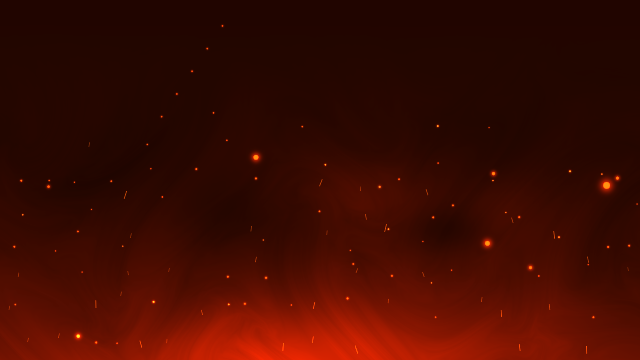
Reproduce this background procedurally as a Shadertoy shader.

```glsl
// Glowing embers and sparks rising through dark red smoke above a hidden fire.

// All lengths are in canvas heights.
const vec3  FIRE_TINT    = vec3(1.0, 0.162, 0.006);
const vec3  HALO_COLOR   = vec3(1.0, 0.17, 0.01);
const vec3  ORANGE_CORE  = vec3(1.0, 0.42, 0.06);
const vec3  YELLOW_CORE  = vec3(1.0, 0.78, 0.18);
const float BASE_HEAT    = 0.115;
const float FLOOR_HEAT   = 0.29;
const float FLOOR_FADE   = 3.1;
const float SMOKE_AMOUNT = 0.30;
const float DOT_CELL     = 0.095;
const float STREAK_CELL  = 0.105;
const float EMBER_CELL   = 0.31;

vec4 hash4(vec2 cell) {
    vec4 q = fract(cell.xyxy * vec4(0.1031, 0.1030, 0.0973, 0.1099));
    q += dot(q, q.wzxy + 33.33);
    return fract((q.xxyz + q.yzzw) * q.zywx);
}

// Soft elliptical patch of the given half size.
float patchAt(vec2 p, vec2 center, vec2 size) {
    vec2 q = (p - center) / size;
    return exp(-dot(q, q));
}

// Layered, warped sines, about -1 to 1.
float smoke(vec2 p) {
    mat2 turn = mat2(0.8, 0.6, -0.6, 0.8);
    float sum = 0.0, weight = 0.5;
    p *= 5.0;
    for (int i = 0; i < 7; i++) {
        p += 0.7 * sin(p.yx * 1.3 + float(i) * 1.9);
        sum += weight * sin(p.x + 0.7) * cos(p.y * 1.15 - 0.4);
        p = turn * p * 1.75 + 2.3;
        weight *= 0.62;
    }
    return sum;
}

float heatAt(vec2 p) {
    float heat = BASE_HEAT + FLOOR_HEAT * exp(-p.y * FLOOR_FADE);

    // Fire below the lower edge
    heat += 0.46 * patchAt(p, vec2(0.81, -0.02), vec2(0.36, 0.14));
    heat += 0.15 * patchAt(p, vec2(0.93, 0.08), vec2(0.55, 0.21));

    // Lit plumes and the dark gaps between them
    heat += 0.085 * patchAt(p, vec2(0.99, 0.45), vec2(0.25, 0.09));
    heat += 0.070 * patchAt(p, vec2(1.40, 0.41), vec2(0.15, 0.11));
    heat -= 0.085 * patchAt(p, vec2(1.25, 0.36), vec2(0.11, 0.06));
    heat -= 0.060 * patchAt(p, vec2(0.61, 0.40), vec2(0.15, 0.13));

    float fade = 1.0 - smoothstep(0.5, 0.95, p.y);
    return heat * (1.0 + SMOKE_AMOUNT * fade * smoke(p));
}

// Anti-aliased coverage of a shape whose edge lies at the given radius.
float cover(float dist, float radius, float pixel) {
    return clamp((radius - dist) / pixel + 0.5, 0.0, 1.0);
}

vec3 ember(vec2 offset, float radius, vec3 core, float pixel) {
    float d = length(offset);
    float halo = exp(-d * d / (radius * radius));
    return HALO_COLOR * halo * 0.8 + core * cover(d, radius * 0.55, pixel);
}

// One round ember in some cells of a grid; odds fall off with height.
vec3 emberLayer(vec2 p, float cellSize, float odds, vec2 radii, float pixel) {
    vec2 cell = floor(p / cellSize);
    vec4 rnd = hash4(cell + cellSize * 400.0);
    vec2 center = (cell + 0.15 + 0.7 * rnd.xy) * cellSize;
    float band = smoothstep(0.02, 0.2, center.y) * (1.0 - smoothstep(0.45, 0.8, center.y));
    float present = step(rnd.z, odds * band);
    float radius = mix(radii.x, radii.y, rnd.w * rnd.w);
    vec3 core = mix(ORANGE_CORE, YELLOW_CORE, step(0.7, fract(rnd.w * 7.3)));
    return present * mix(0.5, 1.0, rnd.w) * ember(p - center, radius, core, pixel);
}

// Short, nearly upright sparks.
vec3 streakLayer(vec2 p, float pixel) {
    vec2 cell = floor(p / STREAK_CELL);
    vec4 rnd = hash4(cell + 71.0);
    vec2 center = (cell + 0.2 + 0.6 * rnd.xy) * STREAK_CELL;
    vec2 arm = mix(0.004, 0.010, rnd.w) * vec2(0.8 * fract(rnd.w * 9.1) - 0.4, 1.0);
    vec2 q = p - center;
    float d = length(q - arm * clamp(dot(q, arm) / dot(arm, arm), -1.0, 1.0));
    float odds = 0.5 * (1.0 - smoothstep(0.3, 0.7, center.y));
    return step(rnd.z, odds) * mix(0.35, 0.8, rnd.w) * ORANGE_CORE * cover(d, 0.0008, pixel);
}

void mainImage(out vec4 fragColor, in vec2 fragCoord) {
    vec2 p = fragCoord / iResolution.y;
    float pixel = 1.0 / iResolution.y;
    vec3 color = FIRE_TINT * heatAt(p);

    // Scattered sparks
    color += emberLayer(p, DOT_CELL, 0.6, vec2(0.0025, 0.0045), pixel);
    color += emberLayer(p, EMBER_CELL, 0.7, vec2(0.005, 0.009), pixel);
    color += streakLayer(p, pixel);

    // Large embers along a shallow arc
    for (int i = 0; i < 3; i++) {
        float t = float(i), bend = t * (t - 1.0);
        vec2 center = vec2(0.711 + 0.643 * t - 0.156 * bend, 0.563 - 0.239 * t + 0.2 * bend);
        color += ember(p - center, 0.012 + 0.0025 * bend, ORANGE_CORE, pixel);
    }

    // Faint trail climbing to the upper left
    for (int i = 0; i < 5; i++) {
        vec2 center = mix(vec2(0.449, 0.676), vec2(0.618, 0.928), float(i) / 4.0);
        color += 0.6 * ember(p - center, 0.0035, ORANGE_CORE, pixel);
    }

    fragColor = vec4(min(color, 1.0), 1.0);
}
```
